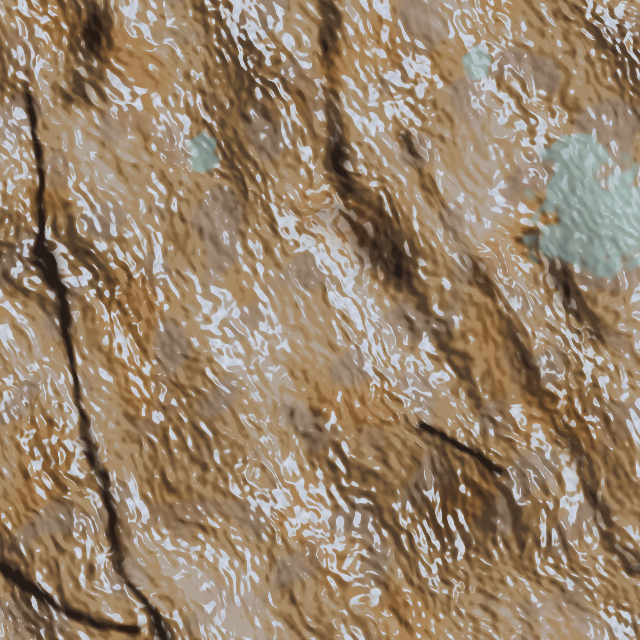
Write a Shadertoy shader that draws this texture.

```glsl
// Wet ochre rock face with slanting folds, dark cracks, glints and pale teal lichen

vec2 hashDirection(vec2 cell) {
    vec3 h = fract(cell.xyx * vec3(0.1031, 0.1030, 0.0973));
    h += dot(h, h.yzx + 33.33);
    float angle = 6.2832 * fract((h.x + h.y) * h.z);
    return vec2(cos(angle), sin(angle));
}

// Gradient noise, scaled to a spread of about one
float noise(vec2 p) {
    vec2 i = floor(p), f = fract(p);
    vec2 u = f * f * f * (f * (f * 6.0 - 15.0) + 10.0);
    float a = dot(hashDirection(i), f);
    float b = dot(hashDirection(i + vec2(1, 0)), f - vec2(1, 0));
    float c = dot(hashDirection(i + vec2(0, 1)), f - vec2(0, 1));
    float d = dot(hashDirection(i + vec2(1, 1)), f - vec2(1, 1));
    return 4.7 * mix(mix(a, b, u.x), mix(c, d, u.x), u.y);
}

vec2 noise2(vec2 p) {
    return vec2(noise(p), noise(p + 37.7));
}

// Rounded lumps with creases between them; x runs across the folds, y along them
float relief(vec2 q) {
    float height = 0.0, frequency = 8.0, strength = 0.13;
    for (int i = 0; i < 4; i++) {
        float n = noise(q * frequency * vec2(1.0, 0.5 + 0.05 * float(i)) + float(i) * 17.3);
        float lump = i == 1 || i == 2 ? sqrt(n * n + 0.1) : n;
        height += strength * lump / frequency;
        frequency *= 2.15;
        strength += 0.015;
    }
    return height;
}

// Soft dark groove along a segment
float groove(vec2 p, vec2 a, vec2 b, float width) {
    vec2 ab = b - a;
    float d = length(p - a - ab * clamp(dot(p - a, ab) / dot(ab, ab), 0.0, 1.0));
    return exp(-d * d / (width * width));
}

float lichenPatch(vec2 p, vec2 center, vec2 radius, float roughness) {
    return 1.0 - smoothstep(0.75, 1.1, length((p - center) / radius) + roughness);
}

void mainImage(out vec4 fragColor, in vec2 fragCoord) {
    vec2 p = fragCoord / iResolution.xy;
    vec2 warped = p + 0.007 * noise2(p * 6.0) + 0.0013 * noise2(p * 28.0);
    vec2 q = vec2(dot(warped, vec2(0.85, 0.53)), dot(warped, vec2(0.53, -0.85)));

    // Slope of the surface
    float e = 0.0025;
    float here = relief(q);
    vec2 slope = vec2(relief(q + vec2(e, 0)) - here, relief(q + vec2(0, e)) - here) / e;

    // Cracks and shaded folds
    float down = 1.0 - warped.y;
    float crackOffset = warped.x - 0.05 - 0.19 * down * down;
    float crackWidth = 0.007 + 0.006 * smoothstep(-0.5, 1.5, noise(p * 9.0));
    float crack = exp(-pow(crackOffset / crackWidth, 2.0)) * smoothstep(0.08, 0.2, down);
    crack = max(crack, groove(warped, vec2(0.0, 0.11), vec2(0.2, 0.02), 0.009));
    crack = max(crack, groove(warped, vec2(0.66, 0.32), vec2(0.78, 0.26), 0.007));
    float fold = groove(warped, vec2(0.64, 0.78), vec2(0.80, 0.46), 0.018);
    fold = max(fold, groove(warped, vec2(0.80, 0.46), vec2(0.99, 0.12), 0.017));
    fold = max(fold, groove(warped, vec2(0.51, 0.99), vec2(0.53, 0.70), 0.018));
    fold = max(fold, groove(warped, vec2(0.51, 0.66), vec2(0.61, 0.60), 0.034));
    fold = max(fold, groove(warped, vec2(0.16, 1.0), vec2(0.13, 0.85), 0.026));
    fold = max(fold, groove(warped, vec2(0.83, 0.62), vec2(0.94, 0.48), 0.020));
    fold *= 0.85 + 0.2 * noise(p * 15.0);

    // Tone from light, broad shade and grooves
    float broad = noise(q * vec2(8.0, 3.0) + 5.0);
    float grain = noise(p * 95.0);
    float tone = 0.17 + 0.46 * slope.x + 0.4 * broad + 0.06 * grain;
    tone -= 2.2 * crack + 1.6 * fold;

    // Wet ochre colours from shadow to sheen
    vec3 color = mix(vec3(0.33, 0.25, 0.18), vec3(0.53, 0.40, 0.25), smoothstep(-1.05, -0.3, tone));
    color = mix(color, vec3(0.66, 0.55, 0.41), smoothstep(-0.4, 0.2, tone));
    color = mix(color, vec3(0.69, 0.64, 0.59), smoothstep(0.35, 1.0, tone));
    color = mix(vec3(0.15, 0.11, 0.09), color, smoothstep(-2.2, -1.0, tone));
    float dull = smoothstep(0.2, 1.3, noise(p * 13.0 + 61.0)) * smoothstep(-1.1, -0.3, tone);
    color = mix(color, vec3(0.56, 0.49, 0.44) * (0.98 + 0.18 * tone), 0.65 * dull);
    float rust = smoothstep(0.3, 1.6, noise(p * 7.0 + 83.0));
    color *= mix(vec3(1), vec3(1.01, 0.94, 0.82), rust);

    // Lichen
    float roughness = 0.1 * noise(p * 22.0) + 0.1 * noise(p * 48.0);
    float lichen = lichenPatch(p, vec2(0.94, 0.65), vec2(0.11, 0.085), roughness);
    lichen = max(lichen, lichenPatch(p, vec2(0.90, 0.75), vec2(0.05, 0.045), roughness));
    lichen = max(lichen, lichenPatch(p, vec2(0.32, 0.76), vec2(0.026, 0.032), roughness));
    lichen = max(lichen, lichenPatch(p, vec2(0.745, 0.905), vec2(0.02, 0.025), roughness));
    color = mix(color, vec3(0.58, 0.67, 0.66) * (0.95 + 0.16 * tone), 0.85 * lichen);

    // Clustered glints where the wet surface faces the sky
    float cluster = 0.8 * noise(q * vec2(14.0, 6.0) + 21.0) + 0.5 * noise(p * 45.0 + 9.0);
    float radius = 0.24 + 0.28 * cluster;
    float glint = 1.0 - smoothstep(radius, radius + 0.46, length(slope - vec2(0.9, 0.2)));
    glint *= (1.0 - crack) * (1.0 - 0.85 * clamp(fold, 0.0, 1.0)) * (1.0 - 0.5 * lichen);
    color = mix(color, vec3(0.79, 0.82, 0.87) + 0.02 * grain, 0.95 * glint);

    fragColor = vec4(clamp(color, 0.0, 1.0), 1.0);
}
```
